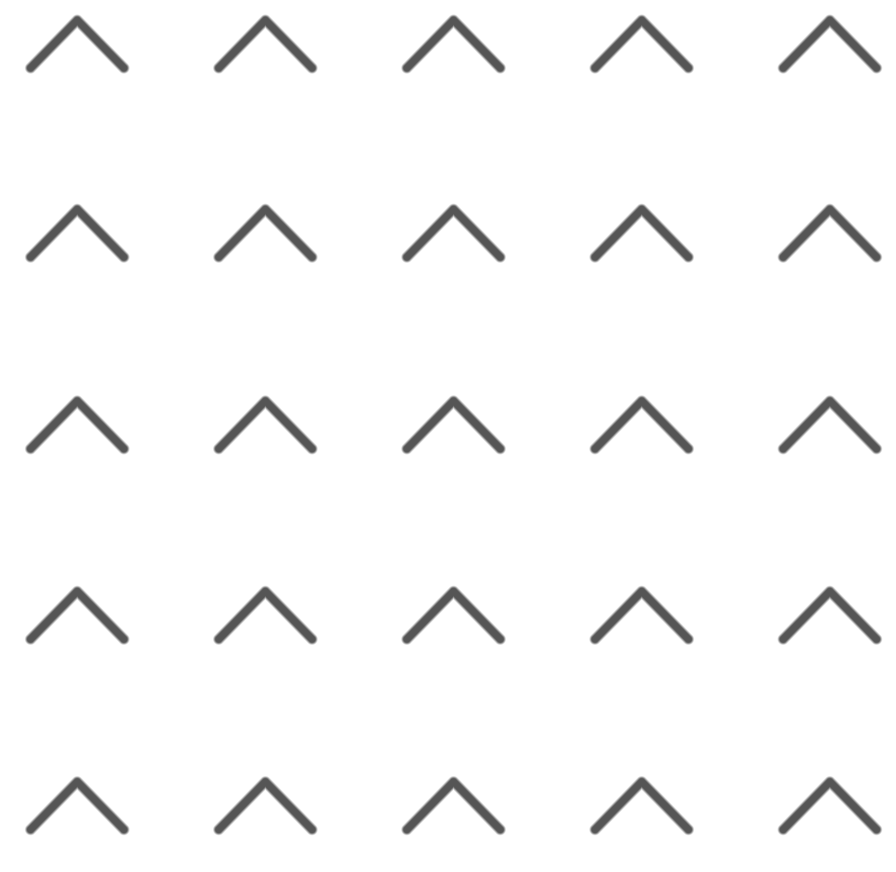
This pattern is drawn by a Shadertoy shader. Its source:

```glsl
// Lengths are fractions of the canvas width, y measured down from the top
const vec2 PITCH = vec2(0.2100, 0.2125);
const vec2 FIRST_APEX = vec2(0.0862, 0.0225);
const vec2 ARM = vec2(0.0521, 0.0534);
const float STROKE_RADIUS = 0.0051;
const float EDGE_SOFTNESS = 0.0020;
const float SECOND_ROW_LIFT = 0.0014;
const vec3 PAPER = vec3(1.0);
const vec3 INK = vec3(0.335);

float segmentDistance(vec2 p, vec2 end) {
    float along = clamp(dot(p, end) / dot(end, end), 0.0, 1.0);
    return length(p - end * along);
}

// Both arms leave the apex at the origin, so one mirrored segment is enough
float chevronDistance(vec2 p) {
    return segmentDistance(vec2(abs(p.x), p.y), ARM) - STROKE_RADIUS;
}

void mainImage(out vec4 fragColor, in vec2 fragCoord) {
    vec2 p = vec2(fragCoord.x, iResolution.y - fragCoord.y) / iResolution.x;

    // Nearest apex on the grid, with the second row sitting slightly high
    vec2 cell = floor((p - FIRST_APEX) / PITCH + 0.5);
    vec2 apex = FIRST_APEX + cell * PITCH;
    if (cell.y == 1.0) apex.y -= SECOND_ROW_LIFT;

    // Soft ink edge, never thinner than a pixel
    float softness = max(EDGE_SOFTNESS, 0.7 / iResolution.x);
    float coverage = 1.0 - smoothstep(-softness, softness, chevronDistance(p - apex));

    fragColor = vec4(mix(PAPER, INK, coverage), 1.0);
}
```
